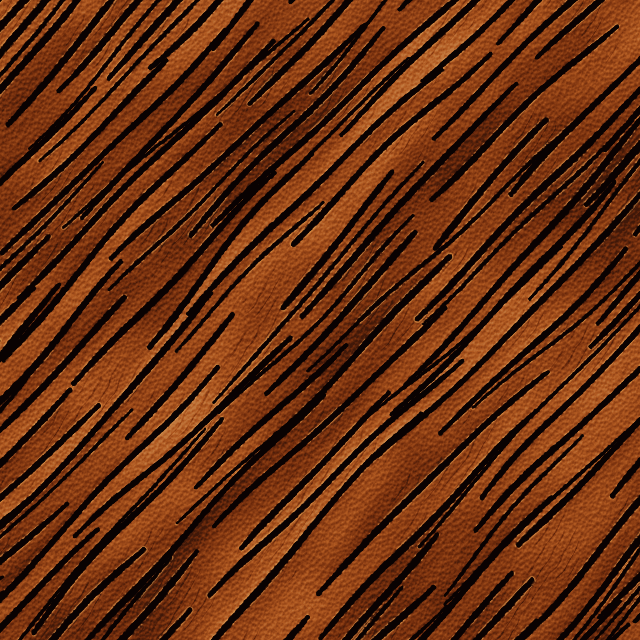
A WebGL 2 fragment shader for this texture:

```glsl
#version 300 es
precision highp float;

uniform vec2 u_resolution;
out vec4 fragColor;

#define SLANT 0.81          // direction of the strokes, radians
#define LANE_GAP 0.0365     // spacing across the strokes
#define CELL_LENGTH 0.48    // spacing along the strokes
#define STROKE_RADIUS 0.0049
#define HAIR_RADIUS 0.0030
#define HAIR_DENSITY 0.34
#define GRAIN_SCALE 170.0
#define GRAIN_DEPTH 0.36
#define TONE_MEAN 0.49
#define TONE_SPREAD 0.135
#define STROKE_SHADE 0.6
#define EDGE_LIGHT 0.6

const vec3 INK = vec3(0.035, 0.008, 0.006);
const vec3 UMBER = vec3(0.25, 0.095, 0.035);
const vec3 BROWN = vec3(0.43, 0.165, 0.045);
const vec3 RUST = vec3(0.56, 0.25, 0.08);
const vec3 AMBER = vec3(0.69, 0.35, 0.13);
const vec3 TAN = vec3(0.76, 0.47, 0.24);
const vec3 CREAM = vec3(0.86, 0.60, 0.30);

mat2 rotation(float a) {
    return mat2(cos(a), -sin(a), sin(a), cos(a));
}

vec2 hash2(vec2 c) {
    c = vec2(dot(c, vec2(127.1, 311.7)), dot(c, vec2(269.5, 183.3)));
    return fract(sin(c) * 43758.55);
}

// Distance to the nearest scattered point
float cellular(vec2 p) {
    vec2 cell = floor(p);
    float nearest = 4.0;
    for (int j = -1; j <= 1; j++)
        for (int i = -1; i <= 1; i++) {
            vec2 c = cell + vec2(i, j);
            vec2 d = c + hash2(c) - p;
            nearest = min(nearest, dot(d, d));
        }
    return sqrt(nearest);
}

float layeredSines(vec2 p) {
    float sum = 0.0, amplitude = 1.0;
    for (int i = 0; i < 5; i++) {
        p = rotation(1.1) * p * 1.7 + 1.3;
        sum += amplitude * sin(p.x + 1.5 * sin(p.y));
        amplitude *= 0.65;
    }
    return sum;
}

// x: distance to the nearest stroke, y: tone shift beside the strokes
vec2 strokes(vec2 p, float radius, float density, float maxTilt, float seed) {
    vec2 result = vec2(1.0, 0.0);
    for (int j = -2; j <= 2; j++) {
        float lane = floor(p.y / LANE_GAP) + float(j);
        float shift = hash2(vec2(lane, seed)).x * CELL_LENGTH;
        for (int i = -1; i <= 1; i++) {
            float cell = floor((p.x + shift) / CELL_LENGTH) + float(i);
            vec2 place = hash2(vec2(cell, lane) + seed);
            vec2 form = hash2(vec2(lane, cell) + seed + 17.0);
            if (hash2(place * 91.0).x > density) continue;

            vec2 q = p - vec2((cell + 0.35 + 0.3 * place.x) * CELL_LENGTH - shift,
                              (lane + 0.25 + 0.5 * place.y) * LANE_GAP);
            q.y -= (form.y - 0.5) * maxTilt * q.x + 0.002 * sin(15.0 * q.x + 6.28 * place.x);
            float reach = CELL_LENGTH * mix(0.25, 0.62, form.x);
            float along = abs(q.x);
            float taper = 1.0 - 0.25 * smoothstep(0.7, 1.0, along / reach);
            float d = length(vec2(max(along - reach, 0.0), q.y)) - radius * taper;
            result.x = min(result.x, d);

            float beside = 1.0 - smoothstep(reach - 0.05, reach, along);
            result.y += sign(q.y) * exp(-abs(q.y) / 0.014) * (place.x - 0.45) * beside;
        }
    }
    return result;
}

vec3 woodColor(float t) {
    t = clamp(t, 0.0, 1.0) * 4.0;
    vec3 c = mix(UMBER, BROWN, clamp(t, 0.0, 1.0));
    c = mix(c, RUST, clamp(t - 1.0, 0.0, 1.0));
    c = mix(c, AMBER, clamp(t - 2.0, 0.0, 1.0));
    return mix(c, TAN, clamp(t - 3.0, 0.0, 1.0));
}

void main() {
    float pixel = 1.0 / min(u_resolution.x, u_resolution.y);
    vec2 uv = gl_FragCoord.xy * pixel;

    // Frame along the strokes, slightly bent
    vec2 p = rotation(SLANT) * uv + 3.0;
    vec2 bent = p;
    bent.y += 0.007 * sin(7.0 * p.x + 11.0 * p.y) + 0.002 * sin(19.0 * p.x - 23.0 * p.y);

    // Embossed grain in two sizes
    vec2 g = p * GRAIN_SCALE * vec2(0.8, 1.0);
    float grain = cellular(g) - cellular(g + vec2(0.25, 0.5));
    grain += 0.5 * (cellular(1.7 * g + 9.0) - 0.5);

    // Long strokes and sparse, more tilted hairlines
    vec2 bold = strokes(bent, STROKE_RADIUS, 0.96, 0.1, 3.0);
    vec2 hair = strokes(bent + 0.31, HAIR_RADIUS, HAIR_DENSITY, 0.2, 41.0);
    float dist = min(bold.x, hair.x) + 0.0012 * grain;

    // Wood tone with streaks and faint steep cracks
    float tone = TONE_MEAN + TONE_SPREAD * layeredSines(bent * vec2(2.8, 9.0));
    tone += STROKE_SHADE * bold.y + GRAIN_DEPTH * grain;
    float patches = layeredSines(p * vec2(9.0, 14.0) + 5.0);
    float crack = abs(fract(70.0 * (p.y - 0.2 * p.x) + 0.3 * patches) - 0.5);
    tone -= 0.25 * (1.0 - smoothstep(0.03, 0.12, crack)) * smoothstep(0.4, 1.3, patches);
    vec3 color = woodColor(tone);

    // Broken light along the stroke edges, then the strokes
    float rim = smoothstep(0.0, 0.001, dist) * (1.0 - smoothstep(0.001, 0.0032, dist));
    color = mix(color, CREAM, EDGE_LIGHT * rim * smoothstep(-0.3, 1.2, patches + 2.0 * grain));
    color = mix(INK, color, smoothstep(-0.6 * pixel, 0.6 * pixel, dist));

    fragColor = vec4(color, 1.0);
}
```
